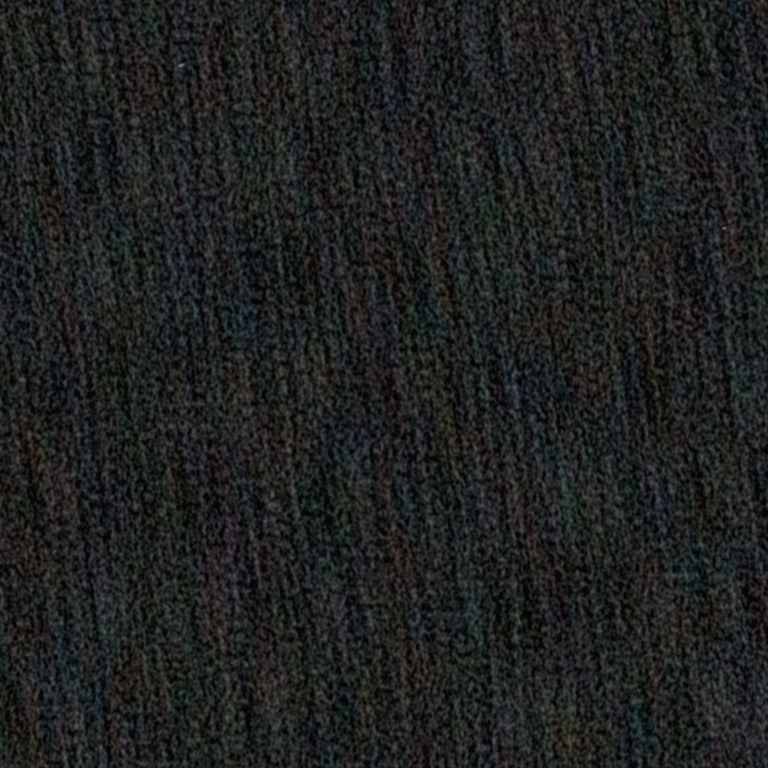
This texture is drawn by a WebGL 2 fragment shader. Its source:

```glsl
#version 300 es
precision highp float;
// Charcoal cloth: fine slanted ribs broken up by dark grain, with faint colour tints and rare pale flecks.

uniform vec2 u_resolution;
out vec4 fragColor;

const vec3  BASE_COLOR   = vec3(0.120, 0.127, 0.125);
const float FLOOR_LEVEL  = 0.022;            // darkest tone
const float SLANT        = 0.135;            // sideways shift of a rib per unit of height
const float BEND         = 0.004;            // slow wander of the ribs
const vec2  RIB_FREQ     = vec2(98.0, 7.0);
const vec2  GRAIN_FREQ   = vec2(152.0, 98.0);
const vec2  FINE_FREQ    = vec2(215.0, 170.0);
const vec2  TINT_FREQ    = vec2(34.0, 13.0);
const float RIB_AMOUNT   = 0.025;            // amounts are standard deviations of tone
const float GRAIN_AMOUNT = 0.038;
const float FINE_AMOUNT  = 0.031;
const float CLOUD_AMOUNT = 0.004;
const float TINT_AMOUNT  = 0.009;
const float NOISE_GAIN   = 4.8;              // brings gradient noise to unit deviation
const float FLECK_GRID   = 5.0;
const float FLECK_CHANCE = 0.1;
const vec2  FLECK_SIZE   = vec2(0.0075, 0.0042);
const vec3  FLECK_COLOR  = vec3(0.46, 0.50, 0.52);

uint mixBits(uint n) {
    n = (n ^ (n >> 16)) * 0x7feb352du;
    n = (n ^ (n >> 15)) * 0x846ca68bu;
    return n ^ (n >> 16);
}

float hash(vec2 cell, uint seed) {
    uvec2 c = uvec2(ivec2(cell) + 4096);
    return float(mixBits(c.x + mixBits(c.y + mixBits(seed))) >> 8) / 16777216.0;
}

float cornerRamp(vec2 cell, vec2 offset, uint seed) {
    float angle = 6.28318 * hash(cell, seed);
    return dot(vec2(cos(angle), sin(angle)), offset);
}

// Gradient noise with a deviation near one
float noise(vec2 p, uint seed) {
    vec2 cell = floor(p);
    vec2 f = p - cell;
    vec2 w = f * f * f * (f * (f * 6.0 - 15.0) + 10.0);
    vec2 e = vec2(1.0, 0.0);
    float low  = mix(cornerRamp(cell, f, seed), cornerRamp(cell + e.xy, f - e.xy, seed), w.x);
    float high = mix(cornerRamp(cell + e.yx, f - e.yx, seed), cornerRamp(cell + e.xx, f - e.xx, seed), w.x);
    return NOISE_GAIN * mix(low, high, w.y);
}

vec2 rotate(vec2 p, float a) {
    return vec2(cos(a) * p.x - sin(a) * p.y, sin(a) * p.x + cos(a) * p.y);
}

// Coverage of one small tilted speck in a few random cells
float flecks(vec2 p) {
    vec2 cell = floor(p * FLECK_GRID);
    vec2 jitter = vec2(hash(cell, 21u), hash(cell, 22u));
    vec2 center = (cell + 0.15 + 0.7 * jitter) / FLECK_GRID;
    float size = mix(0.6, 1.0, hash(cell, 23u));
    float dist = length(rotate(p - center, -0.35) / (FLECK_SIZE * size));
    float present = step(hash(cell, 24u), FLECK_CHANCE);
    return present * size * (1.0 - smoothstep(0.3, 1.0, dist));
}

void main() {
    vec2 p = gl_FragCoord.xy / u_resolution.y;

    // Shear the plane so the ribs lean to the left as they rise
    vec2 q = vec2(p.x + SLANT * p.y, p.y);
    q.x += BEND * noise(p * 2.5, 1u);

    // Tone: long ribs, short grains and fine specks
    float rib   = noise(q * RIB_FREQ, 2u);
    float grain = noise(q * GRAIN_FREQ, 3u);
    float fine  = noise(rotate(q, 0.4) * FINE_FREQ, 4u);
    float cloud = noise(p * 5.0, 5u);
    float tone  = RIB_AMOUNT * rib + GRAIN_AMOUNT * grain
                + FINE_AMOUNT * fine + CLOUD_AMOUNT * cloud;

    // Colour tints: red against green, and blue against yellow
    float redGreen   = noise(q * TINT_FREQ, 6u) + 0.6 * noise(q * TINT_FREQ * 0.3, 7u);
    float blueYellow = noise(q * TINT_FREQ, 8u) + 0.6 * noise(q * TINT_FREQ * 0.3, 9u);
    vec3 tint = TINT_AMOUNT * (redGreen * vec3(0.9, -0.4, -0.2)
                             + blueYellow * vec3(-0.3, -0.1, 0.9));

    vec3 color = max(BASE_COLOR + tone + tint, vec3(FLOOR_LEVEL));
    color = mix(color, FLECK_COLOR, flecks(p));
    fragColor = vec4(color, 1.0);
}
```
